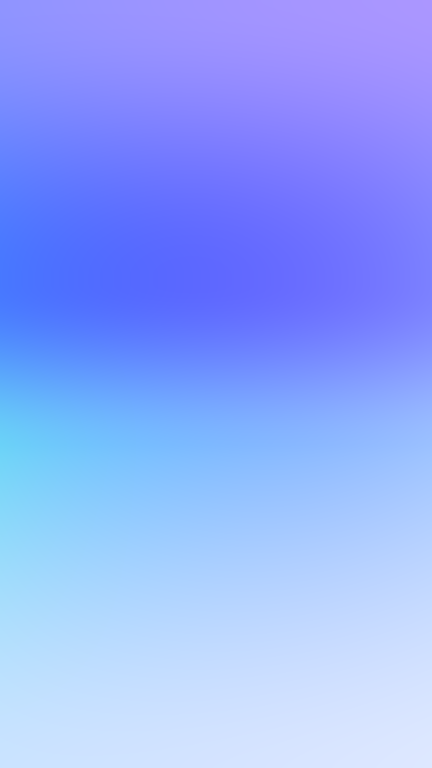
This background is drawn by a Shadertoy shader. Its source:

```glsl
// A soft mesh gradient: lilac at the top, a deep blue band, then sky and pale blue.
// Three vertical ramps (left edge, inner column, right edge) are shaped by easing
// curves, and a parabola blends them smoothly across the canvas.

const float INNER_X = 0.35;     // horizontal place of the inner column
const float BAND_DEPTH = 0.36;  // distance of the deep band from the top
const float SKY_DEPTH = 0.58;   // where the sky starts to fade to pale

// Vertical ramp; depth runs from 0 at the top to 1 at the bottom.
vec3 verticalRamp(vec3 lilac, vec3 band, vec3 sky, vec3 pale, float depth) {
    vec3 upper = mix(lilac, band, smoothstep(0.0, BAND_DEPTH, depth));
    float fade = clamp((depth - SKY_DEPTH) / (1.0 - SKY_DEPTH), 0.0, 1.0);
    vec3 lower = mix(sky, pale, 1.0 - pow(1.0 - fade, 1.5));
    return mix(upper, lower, smoothstep(BAND_DEPTH + 0.01, SKY_DEPTH + 0.02, depth));
}

// Parabola through three colours at x = 0, innerX and 1.
vec3 blendAcross(vec3 left, vec3 inner, vec3 right, float innerX, float x) {
    vec3 leftSlope = (inner - left) / innerX;
    vec3 rightSlope = (right - inner) / (1.0 - innerX);
    return left + x * (leftSlope + (x - innerX) * (rightSlope - leftSlope));
}

void mainImage(out vec4 fragColor, in vec2 fragCoord) {
    vec2 uv = fragCoord / iResolution.xy;
    float depth = 1.0 - uv.y;

    // Left edge carries the cyan glow
    vec3 left = verticalRamp(vec3(0.56, 0.58, 1.00), vec3(0.28, 0.47, 1.00),
                             vec3(0.42, 0.83, 0.97), vec3(0.79, 0.89, 1.00), depth);
    // Inner column carries the deepest blue
    vec3 inner = verticalRamp(vec3(0.61, 0.58, 1.00), vec3(0.34, 0.41, 1.00),
                              vec3(0.47, 0.745, 1.00), vec3(0.82, 0.89, 1.00), depth);
    // Right edge is softer and more violet
    vec3 right = verticalRamp(vec3(0.67, 0.59, 1.00), vec3(0.485, 0.505, 1.00),
                              vec3(0.61, 0.76, 1.00), vec3(0.87, 0.91, 1.00), depth);

    vec3 color = blendAcross(left, inner, right, INNER_X, uv.x);
    fragColor = vec4(clamp(color, 0.0, 1.0), 1.0);
}
```
